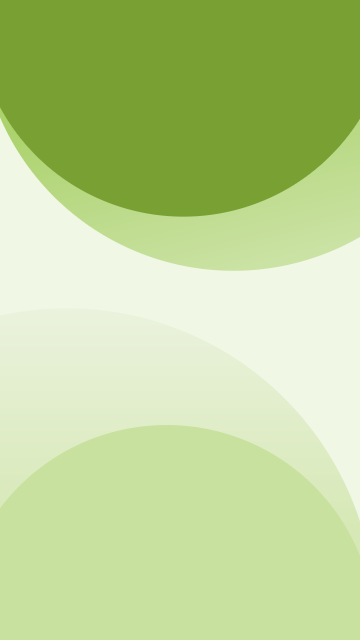
Give the GLSL for this background, as a Shadertoy shader.

```glsl
// Draws four large overlapping green discs, two from above and two from below, on a pale ground.

// Discs: centre x, centre y, radius, in units of the canvas height
const vec3 TOP_BACK     = vec3(0.3646, 0.9740, 0.3971);
const vec3 TOP_FRONT    = vec3(0.2865, 0.9870, 0.3255);
const vec3 BOTTOM_BACK  = vec3(0.1042, 0.0365, 0.4818);
const vec3 BOTTOM_FRONT = vec3(0.2604, 0.0104, 0.3255);

// Flat colours
const vec3 GROUND     = vec3(0.940, 0.969, 0.898);
const vec3 DEEP_GREEN = vec3(0.475, 0.627, 0.196);
const vec3 SOFT_GREEN = vec3(0.784, 0.882, 0.620);

// Gradient colours
const vec3 LEAF_START = vec3(0.670, 0.822, 0.420);
const vec3 LEAF_END   = vec3(0.792, 0.886, 0.640);
const vec3 MIST_START = vec3(0.920, 0.950, 0.868);
const vec3 MIST_END   = vec3(0.840, 0.910, 0.710);

// Gradient spans, measured downward from the top edge
const vec2 LEAF_SPAN = vec2(0.198, 0.514);
const vec2 MIST_SPAN = vec2(0.482, 0.833);
const float LEAF_TILT = 0.25;

// Linear position of a value within a span, limited to 0..1
float spanPosition(float value, vec2 span) {
    return clamp((value - span.x) / (span.y - span.x), 0.0, 1.0);
}

// Smooth coverage of a disc, with an edge about one pixel wide
float discMask(vec2 p, vec3 disc) {
    float signedDistance = length(p - disc.xy) - disc.z;
    return clamp(0.5 - signedDistance * iResolution.y, 0.0, 1.0);
}

void mainImage(out vec4 fragColor, in vec2 fragCoord) {
    vec2 p = fragCoord / iResolution.y;
    float depth = 1.0 - p.y;

    // Gradients of the two rear discs
    vec3 leaf = mix(LEAF_START, LEAF_END, spanPosition(depth + LEAF_TILT * p.x, LEAF_SPAN));
    vec3 mist = mix(MIST_START, MIST_END, spanPosition(depth, MIST_SPAN));

    // Layers from back to front
    vec3 color = GROUND;
    color = mix(color, mist, discMask(p, BOTTOM_BACK));
    color = mix(color, SOFT_GREEN, discMask(p, BOTTOM_FRONT));
    color = mix(color, leaf, discMask(p, TOP_BACK));
    color = mix(color, DEEP_GREEN, discMask(p, TOP_FRONT));

    fragColor = vec4(color, 1.0);
}
```
